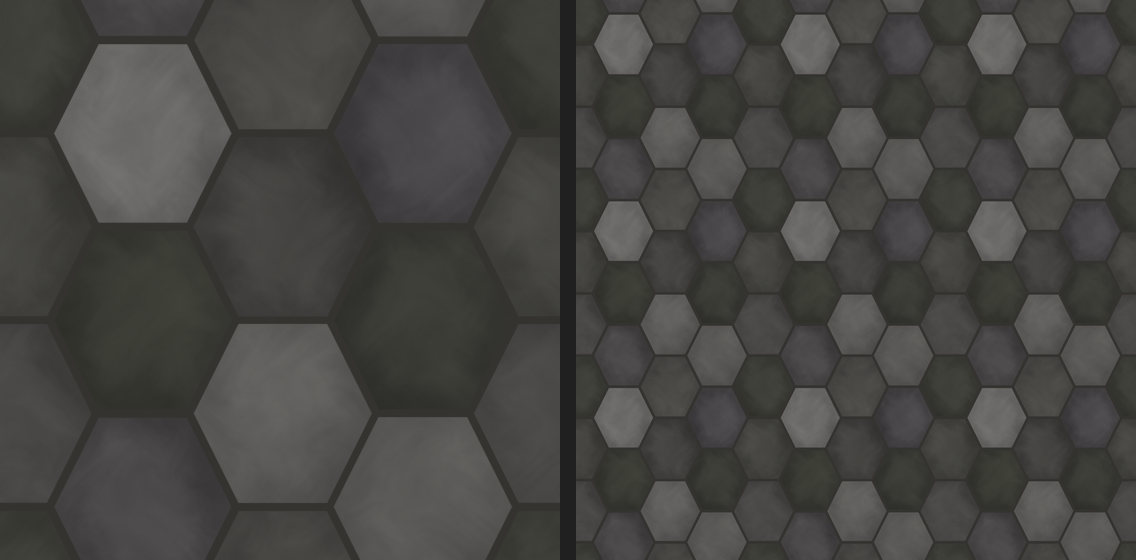
Left: one tile. Right: repeated 3 by 3.
Give the GLSL for this pattern, as a Shadertoy shader.

```glsl
// Dark stone hexagon tiles, four staggered columns by three rows, with grout.
// Two rectangular lattices interleave to form the honeycomb; each tile gets its
// own tone, tint, slope of light and smoky wear from warped, layered sines.

const vec2 COUNT = vec2(4.0, 3.0);             // columns, rows
const vec2 ORIGIN = vec2(0.005, 0.2617);       // centre of the first tile
const vec2 HALF_SIZE = vec2(1.0 / 6.0);        // centre to side corner, to flat edge
const float GROUT_HALF = 0.0072;
const vec3 GROUT = vec3(0.204, 0.200, 0.188);
const vec3 WARM_GREY = vec3(0.002, -0.002, -0.011);
const vec3 TINT_AXIS = vec3(0.0, -0.008, 0.011); // green (-) to violet (+)

// Brightness and tint of the tiles, column by column
const float TONES[12] = float[12](0.285, 0.265, 0.237, 0.222, 0.415, 0.290,
                                  0.360, 0.260, 0.285, 0.225, 0.285, 0.340);
const float TINTS[12] = float[12](0.2, -0.3, -0.9, -1.0, 0.0, 0.8,
                                  0.0, 0.0, -0.1, -0.6, 1.0, 0.0);

float hash(float n) {
    return fract(sin(n * 12.9898 + 4.1) * 437.585);
}

// Signed distance to a flat-topped hexagon, negative inside
float hexDistance(vec2 p, vec2 halfSize) {
    p = abs(p);
    vec2 slant = normalize(vec2(2.0 * halfSize.y, halfSize.x));
    return max(p.y - halfSize.y, dot(p - vec2(halfSize.x, 0.0), slant));
}

// Smoky blotches, roughly -1 to 1
float clouds(vec2 p) {
    float sum = 0.0;
    float amplitude = 0.5;
    for (int i = 0; i < 5; i++) {
        p += 0.65 * sin(1.3 * p.yx + vec2(0.4, 1.9));
        sum += amplitude * sin(p.x) * cos(p.y);
        p = mat2(1.6, 1.2, -1.2, 1.6) * p + 1.7;
        amplitude *= 0.56;
    }
    return sum;
}

// Finds the tile around uv: offset from its centre (xy), wrapped index (z), distance (w)
vec4 findTile(vec2 uv) {
    vec4 best = vec4(0.0, 0.0, 0.0, 1.0);
    vec2 period = vec2(2.0, 1.0) / COUNT;
    for (int i = 0; i < 2; i++) {
        float odd = float(i);
        vec2 p = uv - ORIGIN - 0.5 * odd * period;
        vec2 cell = floor(p / period + 0.5);
        vec2 local = p - cell * period;
        float d = hexDistance(local, HALF_SIZE);
        if (d < best.w) {
            vec2 id = mod(vec2(2.0 * cell.x + odd, cell.y) + 0.5, COUNT);
            id = floor(id);
            best = vec4(local, id.x * COUNT.y + id.y, d);
        }
    }
    return best;
}

// Stone face with slanted light, smoke and uneven darkening at the rim
vec3 stone(vec2 local, float index, float depth) {
    float seed = hash(index + 1.0);
    int slot = int(index);
    vec3 base = TONES[slot] + WARM_GREY + TINT_AXIS * TINTS[slot];

    float angle = 6.2832 * hash(index + 21.0);
    float slope = dot(local, vec2(cos(angle), sin(angle))) / HALF_SIZE.y;
    float smoke = clouds(local * 17.0 + 40.0 * vec2(seed, hash(index + 9.0)));
    float grain = clouds(local * 55.0 + 30.0 * seed);

    float rim = 1.0 - smoothstep(0.0, 0.075, depth + 0.022 * smoke + 0.008 * grain);
    float shade = 1.03 + 0.06 * slope + 0.085 * smoke + 0.02 * grain;
    shade -= rim * mix(0.06, 0.17, hash(index + 33.0));
    return base * shade;
}

void mainImage(out vec4 fragColor, in vec2 fragCoord) {
    vec2 uv = fragCoord / iResolution.xy;
    float pixel = 1.0 / min(iResolution.x, iResolution.y);

    vec4 tile = findTile(uv);
    float inset = GROUT_HALF + 0.0012 * (hash(tile.z + 50.0) - 0.5);
    float depth = -tile.w - inset;

    vec3 face = stone(tile.xy, tile.z, depth);
    float cover = smoothstep(-0.75 * pixel, 0.75 * pixel, depth);
    fragColor = vec4(mix(GROUT, face, cover), 1.0);
}
```
